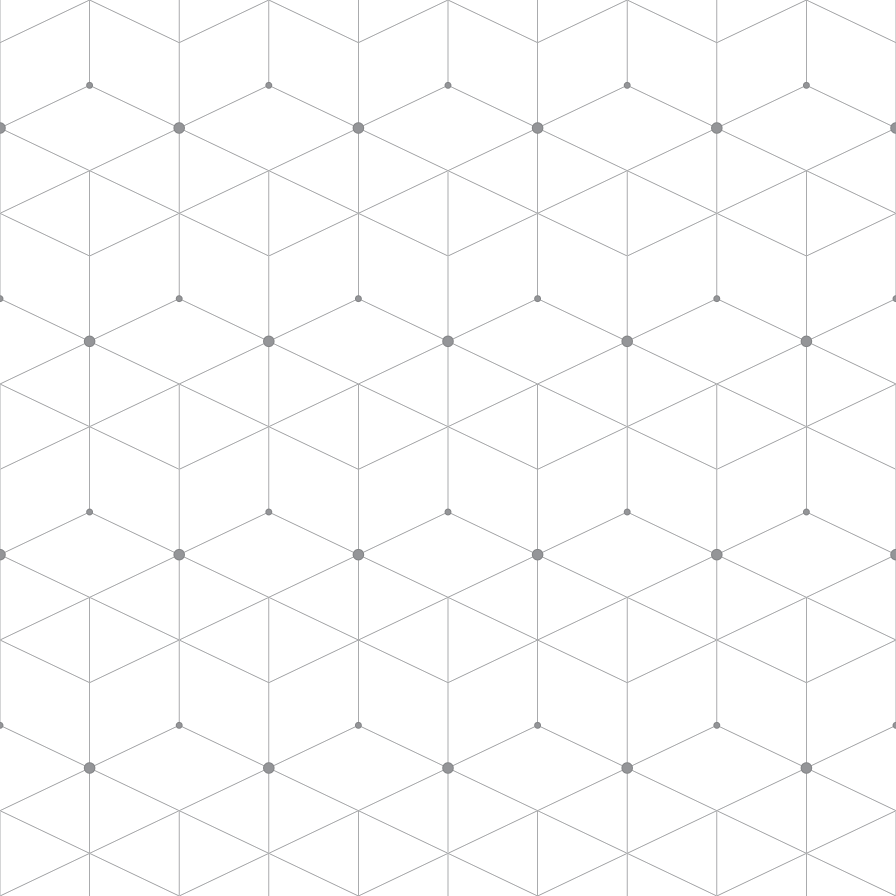
Reproduce this pattern procedurally as a WebGL 2 fragment shader.

```glsl
#version 300 es
precision highp float;
// Fine grey lattice of open cubes and flat diamonds, with large and small node dots.

uniform vec2 u_resolution;
out vec4 fragColor;

const float COLUMNS = 10.0;       // half repeats across the canvas
const float ROWS = 21.0;          // lattice steps down the canvas
const float BAND = 5.0;           // steps per band; each band shifts one column
const float FIRST_NODE = 3.0;     // steps from the top to the first large dots
const float LINE_WIDTH = 0.00088;
const float BIG_RADIUS = 0.0064;
const float SMALL_RADIUS = 0.0038;
const float RIM_WIDTH = 0.0011;
const vec3 PAPER = vec3(1.0);
const vec3 LINE_COLOR = vec3(0.575, 0.58, 0.59);
const vec3 DOT_COLOR = vec3(0.58, 0.585, 0.595);
const vec3 RIM_COLOR = vec3(0.51, 0.515, 0.525);

// Share of a pixel covered by a line whose centre lies at distance d.
float lineCoverage(float d, float pixel) {
    float halfWidth = 0.5 * LINE_WIDTH;
    return clamp(0.5 + (halfWidth - d) / pixel, 0.0, 1.0)
         - clamp(0.5 - (halfWidth + d) / pixel, 0.0, 1.0);
}

// Share of a pixel inside a shape with signed distance d.
float fillCoverage(float d, float pixel) {
    return clamp(0.5 - d / pixel, 0.0, 1.0);
}

// Distance to the lattice lines; p.x is folded to 0..1, p.y runs down the band.
float latticeDistance(vec2 p, vec2 cell) {
    // Four zigzags: dot roof, dot valley, lower roof, lower valley.
    float zigzag = min(min(abs(p.y + p.x), abs(p.y - p.x)),
                       min(abs(p.y - 2.0 + p.x), abs(p.y - 2.0 - p.x)));
    float slanted = zigzag * cell.x * cell.y / length(cell);

    // Verticals run through the large dots and break inside the diamonds.
    float nodeVertical = p.x * cell.x;
    float brokenVertical = length(vec2(1.0 - p.x, max(0.0, 1.0 - abs(p.y))) * cell);
    return min(slanted, min(nodeVertical, brokenVertical));
}

void main() {
    vec2 uv = gl_FragCoord.xy / u_resolution;
    float pixel = 1.0 / min(u_resolution.x, u_resolution.y);
    vec2 cell = 1.0 / vec2(COLUMNS, ROWS);

    // Fold the canvas into one mirrored half cell.
    float y = (1.0 - uv.y) * ROWS - FIRST_NODE;
    float band = floor((y + 1.5) / BAND);
    float x = abs(mod(uv.x * COLUMNS + band + 1.0, 2.0) - 1.0);
    vec2 p = vec2(x, y - band * BAND);

    // Lines
    float lines = lineCoverage(latticeDistance(p, cell), pixel);
    vec3 color = mix(PAPER, LINE_COLOR, lines);

    // Dots with a slightly darker rim
    float bigDot = length(p * cell) - BIG_RADIUS;
    float smallDot = length((p - vec2(1.0, -1.0)) * cell) - SMALL_RADIUS;
    float dots = min(bigDot, smallDot);
    color = mix(color, RIM_COLOR, fillCoverage(dots, pixel));
    color = mix(color, DOT_COLOR, fillCoverage(dots + RIM_WIDTH, pixel));

    fragColor = vec4(color, 1.0);
}
```
